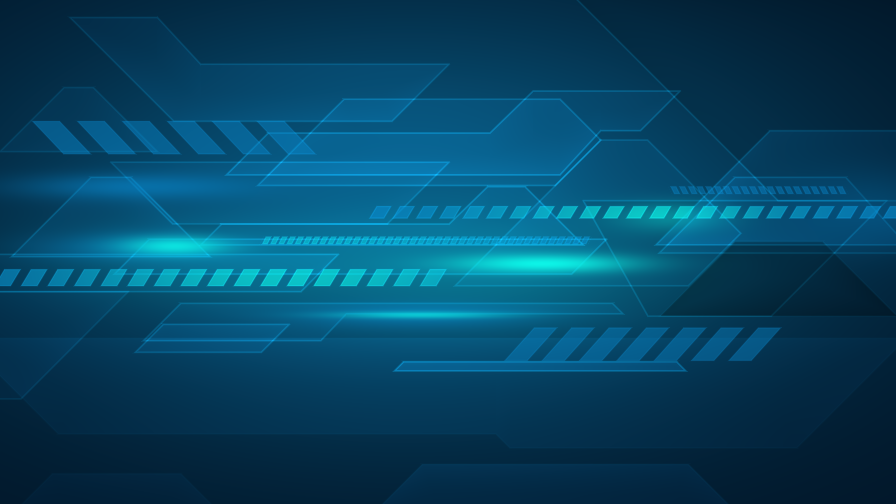
Reproduce this background procedurally as a Shadertoy shader.

```glsl
// Abstract technology backdrop: translucent cut-corner panels, slanted bars and cyan light streaks.

const float CANVAS_HEIGHT = 4.32;
const vec3 NAVY = vec3(0.005, 0.08, 0.15);
const vec3 OCEAN = vec3(0.03, 0.35, 0.51);
const vec3 AZURE = vec3(0.03, 0.53, 0.8);
const vec3 CYAN = vec3(0.05, 0.98, 0.92);

// Horizontal boundary at height y, as a ramp without a step
vec4 level(float y) { return vec4(0, y, 1, y); }

// Signed distance below a boundary that steps from r.xy to r.zw
float rampDist(vec2 p, vec4 r) {
    float t = clamp((p.x - r.x) / (r.z - r.x), 0.0, 1.0);
    float slope = (t > 0.0 && t < 1.0) ? (r.w - r.y) / (r.z - r.x) : 0.0;
    return (p.y - mix(r.y, r.w, t)) * inversesqrt(1.0 + slope * slope);
}

// Signed distance right of a slanted side: s = corner x, corner y, lean
float sideDist(vec2 p, vec3 s) {
    return (p.x - s.x - s.z * abs(p.y - s.y)) * inversesqrt(1.0 + s.z * s.z);
}

float panel(vec2 p, vec4 top, vec4 bottom, vec3 left, vec3 right) {
    float vertical = max(-rampDist(p, top), rampDist(p, bottom));
    return max(vertical, max(-sideDist(p, left), sideDist(p, right)));
}

// Flat panel: x = left and right ends of the top edge, y = top and bottom
float slab(vec2 p, vec2 x, vec2 y, float leanL, float leanR) {
    return panel(p, level(y.x), level(y.y), vec3(x.x, y.x, leanL), vec3(x.y, y.x, leanR));
}

// Row of slanted bars, starting at x and spanning y.x to y.y
float bars(vec2 p, float x, vec2 y, float lean, float period, float count) {
    float t = (p.x - lean * (p.y - y.x) - x) / period;
    float d = max(abs(fract(t + 0.2) - 0.5) - 0.3, max(-0.2 - t, t - count + 0.2));
    d *= period * inversesqrt(1.0 + lean * lean);
    return max(d, max(y.x - p.y, p.y - y.y));
}

float cover(float d, float px) { return smoothstep(0.7 * px, -0.7 * px, d); }

// Tinted glass, brighter toward the rim, with a thin outline
void glass(inout vec3 col, float d, float tint, float rim, float px) {
    col *= 1.0 + tint * cover(d, px) * (0.6 + 0.6 * exp(5.0 * min(d, 0.0)));
    col += cover(abs(d) - 0.007, px) * rim * (0.3 * col + vec3(0, 0.1, 0.11));
}

void ink(inout vec3 col, float d, vec3 tone, float strength, float px) {
    col = mix(col, tone, strength * cover(d, px));
    col += 0.25 * strength * tone * cover(abs(d) - 0.005, px);
}

float glow(vec2 p, vec2 center, vec2 radius) {
    vec2 q = (p - center) / radius;
    return exp(-dot(q, q));
}

void streak(inout vec3 col, vec2 p, vec2 center, vec2 radius, vec3 tone, float power) {
    col = mix(col, tone, power * glow(p, center, radius));
}

void mainImage(out vec4 fragColor, in vec2 fragCoord) {
    // Canvas units, with y growing downward
    float px = CANVAS_HEIGHT / iResolution.y;
    vec2 p = vec2(fragCoord.x, iResolution.y - fragCoord.y) * px;
    vec3 col = mix(NAVY, OCEAN, glow(p, vec2(3.5, 1.85), vec2(3.7, 1.9)));

    // Large background panels
    glass(col, panel(p, level(2.9), vec4(4.25, 3.72, 4.37, 3.84), vec3(0.5, 3.72, -1), vec3(6.83, 3.84, 1)), 0.14, 0.1, px);
    glass(col, slab(p, vec2(3.62, 5.9), vec2(3.98, 4.5), -1.0, 1.0), 0.25, 0.15, px);
    glass(col, slab(p, vec2(0.45, 1.55), vec2(4.06, 4.5), -1.0, 1.0), 0.15, 0.1, px);
    glass(col, slab(p, vec2(4.85, 9), vec2(-0.1, 1.72), 1.0, 0.0), -0.12, 0.6, px);
    glass(col, slab(p, vec2(5, 7.6), vec2(1.72, 2.71), 0.56, -1.0), -0.05, 0.6, px);
    glass(col, slab(p, vec2(6.3, 7.05), vec2(2.07, 2.71), -1.0, 1.0), -0.25, 0.2, px);

    // Upper panels
    glass(col, panel(p, vec4(1.35, 0.15, 1.72, 0.55), level(1.04), vec3(0.45, 0, 1), vec3(3.85, 0.55, -1)), 0.15, 0.5, px);
    glass(col, panel(p, level(0.85), level(1.59), vec3(2.95, 0.85, -1), vec3(5.15, 1.2, -1)), 0.12, 0.6, px);
    glass(col, panel(p, vec4(4.2, 1.14, 4.57, 0.78), vec4(4.8, 1.5, 5.15, 1.12), vec3(2.3, 1.14, -1), vec3(5.83, 0.78, -1)), 0.12, 0.7, px);
    glass(col, slab(p, vec2(0.95, 3.85), vec2(1.39, 1.92), 1.0, -1.0), 0.1, 0.5, px);
    glass(col, slab(p, vec2(0.55, 0.8), vec2(0.75, 1.3), -1.0, 1.0), 0.12, 0.4, px);

    // Middle and right panels
    glass(col, panel(p, vec4(3.85, 1.92, 4.18, 1.6), level(2.1), vec3(1.9, 1.92, -1), vec3(4.5, 1.6, 1)), 0.1, 0.7, px);
    glass(col, panel(p, level(1.2), level(2.45), vec3(5.15, 1.2, -1), vec3(6.35, 2, -1)), 0.1, 0.5, px);
    glass(col, slab(p, vec2(6.6, 9), vec2(1.12, 2.1), -1.0, 0.0), 0.25, 0.6, px);
    glass(col, slab(p, vec2(6.3, 7.25), vec2(1.52, 2.17), -1.0, 0.9), 0.12, 0.6, px);

    // Lower and left panels
    glass(col, slab(p, vec2(0.78, 1.12), vec2(1.52, 2.2), -1.0, 1.0), 0.15, 0.7, px);
    glass(col, slab(p, vec2(1.28, 5.2), vec2(2.05, 2.35), -1.0, -1.0), 0.1, 0.7, px);
    glass(col, slab(p, vec2(-1, 2.9), vec2(2.18, 2.5), 0.0, -1.0), 0.12, 0.7, px);
    glass(col, panel(p, level(2.6), vec4(2.75, 2.92, 2.97, 2.69), vec3(1.55, 2.6, -1), vec3(5.25, 2.6, 1)), 0.1, 0.6, px);
    glass(col, slab(p, vec2(1.4, 2.48), vec2(2.78, 3.02), -1.0, -1.0), 0.14, 0.6, px);
    glass(col, slab(p, vec2(-1, 1.1), vec2(2.5, 3.42), 0.0, -1.0), 0.12, 0.4, px);
    glass(col, slab(p, vec2(3.46, 5.8), vec2(3.1, 3.18), -1.0, 1.0), 0.3, 0.8, px);

    // Light streaks with soft halos
    streak(col, p, vec2(4.1, 2.3), vec2(1.6, 0.5), CYAN, 0.2);
    streak(col, p, vec2(1.7, 2.25), vec2(1.3, 0.35), CYAN, 0.13);
    streak(col, p, vec2(1.2, 1.6), vec2(1, 0.11), AZURE, 0.6);
    streak(col, p, vec2(1.3, 2.12), vec2(0.9, 0.12), AZURE, 0.5);
    streak(col, p, vec2(1.5, 2.11), vec2(0.45, 0.08), CYAN, 0.8);
    streak(col, p, vec2(3.6, 2.7), vec2(1, 0.1), AZURE, 0.55);
    streak(col, p, vec2(3.6, 2.7), vec2(0.7, 0.03), CYAN, 0.6);
    streak(col, p, vec2(4.65, 2.26), vec2(0.75, 0.08), CYAN, 0.95);
    streak(col, p, vec2(5.75, 1.86), vec2(0.5, 0.13), CYAN, 0.35);
    streak(col, p, vec2(7.5, 1.8), vec2(0.8, 0.35), AZURE, 0.3);

    // Bar rows, cyan near the bright spots
    vec3 leftTone = mix(AZURE, CYAN, glow(p, vec2(2.5, 2.38), vec2(1.7, 0.5)));
    vec3 rightTone = mix(AZURE, CYAN, glow(p, vec2(5.5, 1.85), vec2(1.2, 0.4)));
    ink(col, bars(p, 0.28, vec2(1.04, 1.32), 0.95, 0.385, 6.0), AZURE, 0.45, px);
    ink(col, bars(p, 3.23, vec2(1.77, 1.87), -0.6, 0.2, 24.0), rightTone, 0.6, px);
    ink(col, bars(p, 2.28, vec2(2.03, 2.09), -0.5, 0.07, 40.0), leftTone, 0.5, px);
    ink(col, bars(p, -0.19, vec2(2.31, 2.45), -0.6, 0.228, 18.0), leftTone, 0.6, px);
    ink(col, bars(p, 4.58, vec2(2.81, 3.09), -0.9, 0.32, 7.0), AZURE, 0.42, px);
    ink(col, bars(p, 5.75, vec2(1.6, 1.66), 0.5, 0.075, 20.0), AZURE, 0.4, px);

    fragColor = vec4(clamp(col, 0.0, 1.0), 1);
}
```
